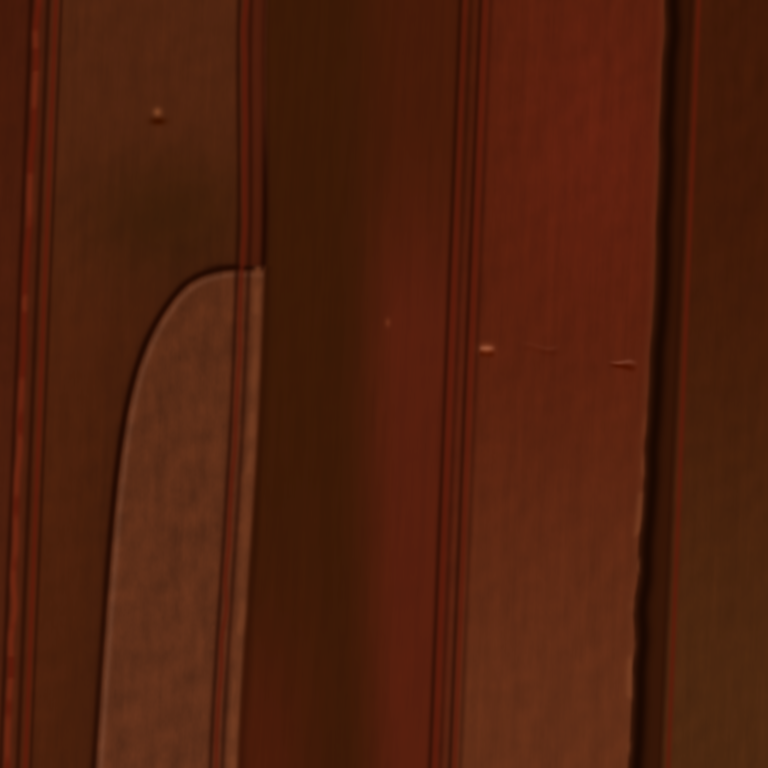
Give the GLSL for this texture, as a Shadertoy shader.

```glsl
#define SLANT 0.040
#define GRAIN 0.035
#define RELIEF 0.075
#define ARCH_TOP 0.350
#define SHADOW vec3(0.13, 0.035, 0.005)
#define RED_PAINT vec3(0.37, 0.10, 0.04)
#define WORN_EDGE vec3(0.47, 0.25, 0.14)

float hash(vec2 p) {
    vec3 q = fract(vec3(p.xyx) * 0.1031);
    q += dot(q, q.yzx + 33.33);
    return fract((q.x + q.y) * q.z);
}

float noise(vec2 p) {
    vec2 i = floor(p), f = fract(p);
    f = f * f * (3.0 - 2.0 * f);
    return mix(mix(hash(i), hash(i + vec2(1, 0)), f.x),
               mix(hash(i + vec2(0, 1)), hash(i + vec2(1, 1)), f.x), f.y);
}

float fbm(vec2 p) {
    float sum = 0.0, amp = 0.5;
    for (int i = 0; i < 4; i++) {
        sum += amp * noise(p);
        p = p * 2.03 + 17.3;
        amp *= 0.5;
    }
    return sum;
}

float line(float x, float center, float width) {
    float d = (x - center) / width;
    return exp(-d * d);
}

float spot(vec2 p, vec2 center, vec2 size) {
    vec2 d = (p - center) / size;
    return exp(-dot(d, d));
}

float band(float x, float a, float b) {
    return smoothstep(a - 0.003, a + 0.003, x) * (1.0 - smoothstep(b - 0.003, b + 0.003, x));
}

// Negative inside the raised, round-topped panel
float archDistance(vec2 p, float t) {
    float d = t - ARCH_TOP, fall = 0.097 * exp(-11.8 * max(d, 0.0));
    float slope = 0.067 + 11.8 * fall;
    float side = (0.167 - 0.067 * d + fall - p.x) / sqrt(1.0 + slope * slope);
    float h = max(0.03 - abs(side + d), 0.0) / 0.03;
    return max(side, -d) + h * h * 0.0075;
}

// Broad paint colours of the five planks
vec3 plankColor(vec2 p, float u, float t, float bulge) {
    vec3 first = mix(vec3(0.27, 0.10, 0.04), vec3(0.31, 0.13, 0.06), t);
    vec3 second = mix(vec3(0.315, 0.145, 0.065), vec3(0.30, 0.13, 0.05), smoothstep(0.1, 0.5, t));
    second = mix(second, vec3(0.235, 0.115, 0.035), 0.85 * spot(p, vec2(0.22, 0.72), vec2(0.11, 0.08)));

    float redness = smoothstep(0.44, 0.53, p.x + 0.03 * (fbm(p * vec2(12, 3)) - 0.5));
    vec3 third = mix(vec3(0.235, 0.10, 0.025), mix(vec3(0.28, 0.105, 0.035), vec3(0.34, 0.12, 0.055),
                     smoothstep(0.15, 0.45, t)), redness);
    third = mix(third, vec3(0.31, 0.11, 0.045), 0.8 * spot(p, vec2(0.34, 0.0), vec2(0.07, 0.2)));

    vec3 fourth = mix(vec3(0.34, 0.12, 0.05), vec3(0.385, 0.185, 0.095), smoothstep(0.3, 1.0, t));
    fourth = mix(fourth, vec3(0.39, 0.13, 0.065), 0.8 * spot(p, vec2(0.78, 0.80), vec2(0.11, 0.22)));
    vec3 fifth = mix(vec3(0.255, 0.10, 0.03), vec3(0.305, 0.16, 0.065), smoothstep(0.2, 1.0, t));

    vec3 col = mix(first, second, smoothstep(0.045, 0.075, u));
    col = mix(col, third, smoothstep(0.345, 0.352, u - bulge));
    col = mix(col, fourth, smoothstep(0.606, 0.640, u));
    return mix(col, fifth, smoothstep(0.862, 0.870, u));
}

void mainImage(out vec4 fragColor, in vec2 fragCoord) {
    vec2 p = fragCoord / iResolution.xy;
    float t = 1.0 - p.y;
    float wobble = 0.004 * (noise(vec2(3.0, p.y * 24.0)) - 0.5);
    float u = p.x + SLANT * t;
    float bulge = 0.011 * smoothstep(0.0, 0.33, t) * (1.0 - 0.8 * smoothstep(0.5, 1.0, t));
    float b = u - bulge;
    vec3 col = plankColor(p, u, t, bulge);

    // Raised panel with a dark lip along its arch
    float arch = archDistance(p, t);
    float leftOfJoint = 1.0 - smoothstep(0.343, 0.350, b);
    float panel = (1.0 - smoothstep(-0.003, 0.003, arch)) * leftOfJoint;
    col = mix(col, mix(vec3(0.34, 0.165, 0.08), vec3(0.375, 0.19, 0.105), t), panel);
    col *= 1.0 - 0.15 * exp(-max(arch, 0.0) / 0.03) * (1.0 - panel) * leftOfJoint;
    float lip = line(arch, 0.002, 0.0045) * leftOfJoint;
    col = mix(col, SHADOW, lip * mix(0.9, 0.65, smoothstep(0.6, 0.9, t)));
    col += 0.045 * line(arch, -0.008, 0.004) * leftOfJoint;

    // Paint relief lit from the side, with long vertical grain
    vec2 q = p * vec2(55, 38);
    float relief = fbm(q + vec2(0.35, -0.25)) - fbm(q - vec2(0.35, -0.25));
    float grain = fbm(vec2(u * 130.0, p.y * 9.0)) - 0.47;
    float calm = mix(1.0, 0.35, band(b, 0.35, 0.60));
    col *= 1.0 + RELIEF * relief * calm * (1.4 + 1.6 * panel) + GRAIN * 3.0 * grain;

    // Left double bead
    float chips = smoothstep(0.35, 0.7, noise(vec2(u * 60.0, p.y * 38.0)));
    col = mix(col, SHADOW, 0.6 * line(u, 0.041, 0.004) + 0.55 * line(u, 0.063, 0.004));
    col = mix(col, RED_PAINT + vec3(0.06, 0.05, 0.03) * chips, 0.9 * line(u + wobble, 0.049, 0.005));
    col = mix(col, RED_PAINT, 0.75 * line(u, 0.073, 0.004));
    col = mix(col, SHADOW, 0.4 * line(u, 0.080, 0.003));

    // Second bead: shadowed above the arch, worn below it
    float below = smoothstep(0.342, 0.350, t);
    col = mix(col, vec3(0.30, 0.10, 0.04), 0.7 * band(b, 0.317, 0.346) * (1.0 - below));
    col = mix(col, SHADOW, 0.55 * line(b, 0.312, 0.004) + 0.45 * line(b, 0.327, 0.004));
    col = mix(col, RED_PAINT, 0.65 * line(b + wobble, 0.319, 0.004));
    col = mix(col, WORN_EDGE, below * (0.35 + 0.35 * chips) * line(b + wobble, 0.340, 0.006));
    float gap = mix(0.35, 0.9, smoothstep(0.12, 0.26, t)) * (1.0 - below);
    col = mix(col, SHADOW, gap * line(b, 0.346, 0.005) + 0.3 * below * line(b, 0.352, 0.005));

    // Middle double bead
    for (int i = 0; i < 2; i++) {
        float center = 0.606 + 0.026 * float(i);
        col = mix(col, SHADOW, 0.55 * line(u, center - 0.006, 0.004) + 0.3 * line(u, center + 0.007, 0.004));
        col = mix(col, RED_PAINT, 0.6 * line(u, center, 0.004));
    }

    // Deep joint on the right, its chipped edge and red bead
    float edge = 0.867 - 0.009 * smoothstep(0.3, 0.85, t) + wobble;
    col = mix(col, vec3(0.20, 0.075, 0.02), 0.85 * band(u, edge, 0.900));
    col = mix(col, SHADOW * 0.7, 0.9 * line(u, edge + 0.012, 0.009));
    col = mix(col, WORN_EDGE, (0.2 + 0.6 * chips * smoothstep(0.45, 0.75, t)) * line(u, edge - 0.003, 0.005));
    col = mix(col, SHADOW, 0.4 * line(u, 0.901, 0.004));
    col = mix(col, RED_PAINT, 0.7 * line(u, 0.910, 0.004));

    // Broken paint crack and small lit flecks
    float crackY = 0.550 - 0.16 * max(p.x - 0.69, 0.0) + 0.012 * (noise(p * 45.0) - 0.5);
    float crack = band(p.x, 0.625, 0.845) * smoothstep(0.3, 0.65, noise(vec2(p.x * 32.0, 4.0)));
    col += crack * (0.09 * line(p.y, crackY, 0.003) - 0.06 * line(p.y, crackY - 0.006, 0.004));
    float flecks = spot(p, vec2(0.633, 0.546), vec2(0.009, 0.007)) + spot(p, vec2(0.205, 0.854), vec2(0.006))
                 + 0.5 * spot(p, vec2(0.505, 0.580), vec2(0.004, 0.006));
    col += vec3(0.17, 0.12, 0.08) * flecks;
    col -= 0.08 * spot(p, vec2(0.206, 0.842), vec2(0.010, 0.005));

    fragColor = vec4(clamp(col, 0.0, 1.0), 1.0);
}
```
